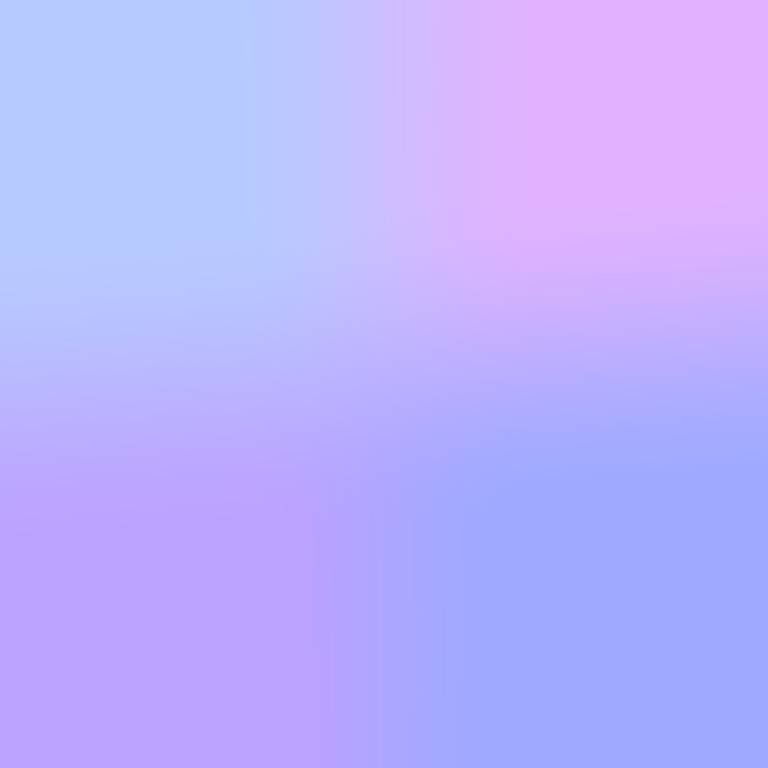
Write a Shadertoy shader that draws this background.

```glsl
// Soft pastel four-corner gradient with a slightly tilted horizontal blend.

// Corner colours
const vec3 SKY_BLUE   = vec3(0.718, 0.792, 1.0);
const vec3 PINK       = vec3(0.882, 0.698, 1.0);
const vec3 LAVENDER   = vec3(0.737, 0.635, 1.0);
const vec3 PERIWINKLE = vec3(0.616, 0.667, 1.0);

// Left-to-right blend: centre and half width
const float COLUMN_CENTER = 0.505;
const float COLUMN_HALF_BOTTOM = 0.165;
const float COLUMN_HALF_TOP = 0.215;

// Bottom-to-top blend: height at mid canvas, slope and half width
const float ROW_CENTER = 0.525;
const float ROW_SLOPE = 0.08;
const float ROW_HALF = 0.21;

// Smooth step from 0 to 1 centred on zero
float softStep(float offset, float halfWidth) {
    return smoothstep(-halfWidth, halfWidth, offset);
}

void mainImage(out vec4 fragColor, in vec2 fragCoord) {
    vec2 uv = fragCoord / iResolution.xy;

    // Columns: the blend widens toward the top
    float columnHalf = mix(COLUMN_HALF_BOTTOM, COLUMN_HALF_TOP, uv.y);
    float toRight = softStep(uv.x - COLUMN_CENTER, columnHalf);
    vec3 upper = mix(SKY_BLUE, PINK, toRight);
    vec3 lower = mix(LAVENDER, PERIWINKLE, toRight);

    // Rows: the dividing line rises to the right
    float divide = ROW_CENTER + ROW_SLOPE * (uv.x - 0.5);
    float toTop = softStep(uv.y - divide, ROW_HALF);

    fragColor = vec4(mix(lower, upper, toTop), 1.0);
}
```
